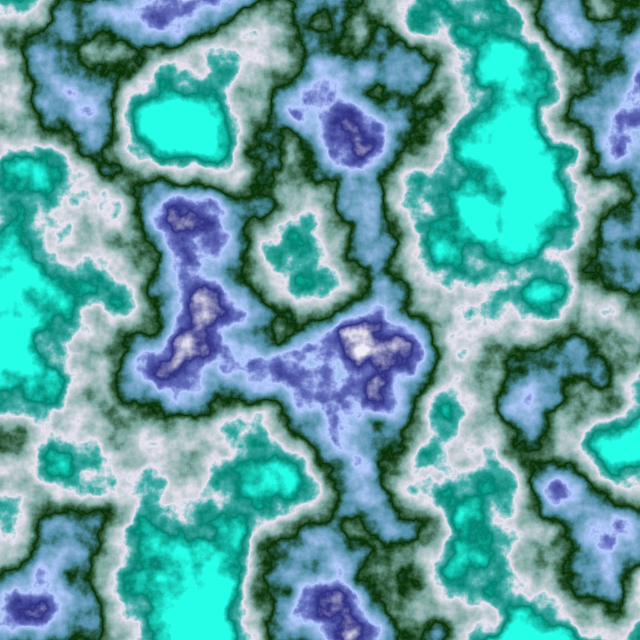
This texture is drawn by a Shadertoy shader. Its source:

```glsl
// Marbled mineral clouds: a fractal sum of gradient noise gives a height field,
// and a banded colour ramp turns it into violet cores, dark green veins,
// pale rims and bright turquoise pools.

// Noise shape
const float CELLS_ACROSS = 4.0;     // coarsest noise cells over the canvas
const int   OCTAVES      = 7;
const float GAIN         = 0.5;     // amplitude ratio between octaves
const float SPREAD       = 0.248;   // standard deviation of the raw sum
const vec2  SEED_OFFSET  = vec2(37.31, 18.67);

// Ramp colours, from the lowest height to the highest
const vec3 CORE_WHITE  = vec3(0.94, 0.93, 0.96);
const vec3 INDIGO      = vec3(0.19, 0.20, 0.52);
const vec3 VIOLET      = vec3(0.40, 0.45, 0.75);
const vec3 PALE_BLUE   = vec3(0.71, 0.80, 1.00);
const vec3 STEEL_BLUE  = vec3(0.31, 0.56, 0.65);
const vec3 DEEP_GREEN  = vec3(0.03, 0.19, 0.02);
const vec3 SAGE        = vec3(0.47, 0.65, 0.62);
const vec3 RIM_WHITE   = vec3(0.91, 0.89, 0.94);
const vec3 SOFT_TEAL   = vec3(0.26, 0.68, 0.66);
const vec3 DARK_TEAL   = vec3(0.01, 0.52, 0.45);
const vec3 TURQUOISE   = vec3(0.15, 1.00, 0.91);

// Ramp heights, in standard deviations
const float INDIGO_AT     = -2.15;
const float CORE_AT       = -2.75;
const float VIOLET_AT     = -1.75;
const float PALE_BLUE_AT  = -1.50;
const float STEEL_BLUE_AT = -0.85;
const float GREEN_AT      = -0.45;
const float SAGE_AT       =  0.05;
const float RIM_AT        =  0.65;
const float SOFT_TEAL_AT  =  0.92;
const float DARK_TEAL_AT  =  1.27;
const float TURQUOISE_AT  =  1.85;

// Integer hash of a lattice point to a unit gradient
vec2 latticeGradient(ivec2 cell) {
    uvec2 q = uvec2(cell) * uvec2(1597334673u, 3812015801u);
    uint h = (q.x ^ q.y) * 1597334673u;
    h ^= h >> 15;
    h *= 2246822519u;
    h ^= h >> 13;
    float angle = float(h & 65535u) * (6.2831853 / 65536.0);
    return vec2(cos(angle), sin(angle));
}

float gradientNoise(vec2 p) {
    ivec2 cell = ivec2(floor(p));
    vec2 f = fract(p);
    vec2 w = f * f * f * (f * (f * 6.0 - 15.0) + 10.0);
    float a = dot(latticeGradient(cell), f);
    float b = dot(latticeGradient(cell + ivec2(1, 0)), f - vec2(1.0, 0.0));
    float c = dot(latticeGradient(cell + ivec2(0, 1)), f - vec2(0.0, 1.0));
    float d = dot(latticeGradient(cell + ivec2(1, 1)), f - vec2(1.0, 1.0));
    return mix(mix(a, b, w.x), mix(c, d, w.x), w.y);
}

// Fractal sum, scaled to unit standard deviation
float cloudHeight(vec2 p) {
    float sum = 0.0;
    float amplitude = 1.0;
    for (int i = 0; i < OCTAVES; i++) {
        sum += amplitude * gradientNoise(p);
        p = p * 2.0 + SEED_OFFSET;
        amplitude *= GAIN;
    }
    return sum / SPREAD;
}

// Blend towards the next ramp colour between two heights
vec3 rampStep(vec3 color, vec3 next, float from, float to, float h) {
    return mix(color, next, clamp((h - from) / (to - from), 0.0, 1.0));
}

vec3 mineralRamp(float h) {
    vec3 c = CORE_WHITE;
    c = rampStep(c, INDIGO,     CORE_AT,       INDIGO_AT,     h);
    c = rampStep(c, VIOLET,     INDIGO_AT,     VIOLET_AT,     h);
    c = rampStep(c, PALE_BLUE,  VIOLET_AT,     PALE_BLUE_AT,  h);
    c = rampStep(c, STEEL_BLUE, PALE_BLUE_AT,  STEEL_BLUE_AT, h);
    c = rampStep(c, DEEP_GREEN, STEEL_BLUE_AT, GREEN_AT,      h);
    c = rampStep(c, SAGE,       GREEN_AT,      SAGE_AT,       h);
    c = rampStep(c, RIM_WHITE,  SAGE_AT,       RIM_AT,        h);
    c = rampStep(c, SOFT_TEAL,  RIM_AT,        SOFT_TEAL_AT,  h);
    c = rampStep(c, DARK_TEAL,  SOFT_TEAL_AT,  DARK_TEAL_AT,  h);
    return rampStep(c, TURQUOISE, DARK_TEAL_AT, TURQUOISE_AT, h);
}

void mainImage(out vec4 fragColor, in vec2 fragCoord) {
    vec2 uv = fragCoord / iResolution.y;
    float height = cloudHeight(uv * CELLS_ACROSS + SEED_OFFSET);
    fragColor = vec4(mineralRamp(height), 1.0);
}
```
